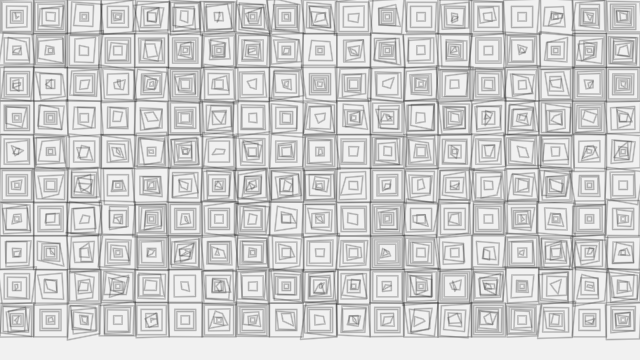
This pattern is drawn by a Shadertoy shader. Its source:

```glsl
// Grid of nested hand-jittered square outlines, thin dark ink on pale grey.

const vec2 GRID = vec2(19.0, 10.0);
const int LEVELS = 8;

vec2 hash2(vec3 p) {
    p = fract(p * vec3(0.1031, 0.1030, 0.0973));
    p += dot(p, p.yzx + 33.33);
    return fract((p.xx + p.yz) * p.zy);
}

float segmentDistance(vec2 p, vec2 a, vec2 b) {
    vec2 pa = p - a, ba = b - a;
    return length(pa - ba * clamp(dot(pa, ba) / max(dot(ba, ba), 1e-6), 0.0, 1.0));
}

// Corner k of a square, counted around its centre and pushed off by jitter.
vec2 quadCorner(int k, float halfSize, float jitter, vec3 seed) {
    vec2 side = vec2(k == 1 || k == 2 ? 1.0 : -1.0, k >= 2 ? 1.0 : -1.0);
    vec2 push = hash2(seed + vec3(0.0, 0.0, float(k) + 1.0)) * 2.0 - 1.0;
    return side * halfSize + push * jitter;
}

float quadOutline(vec2 p, float halfSize, float jitter, vec3 seed) {
    vec2 a = quadCorner(3, halfSize, jitter, seed);
    float d = 1e3;
    for (int k = 0; k < 4; k++) {
        vec2 b = quadCorner(k, halfSize, jitter, seed);
        d = min(d, segmentDistance(p, a, b));
        a = b;
    }
    return d;
}

// Soft line: hairlines fade in strength, wide lines keep a solid core.
float lineCoverage(float d, float width, float pixel) {
    float soft = 1.35 * pixel;
    float reach = 0.5 * (max(width, soft) + soft);
    return min(width / soft, 1.0) * clamp((reach - d) / soft, 0.0, 1.0);
}

// Light left after all the outlines of one cell are drawn.
float cellLight(vec2 p, vec2 cell, int levels, float pixel) {
    float light = 1.0;
    for (int i = 0; i < levels; i++) {
        vec3 seed = vec3(cell + 3.0, float(i) * 7.0 + 5.0);
        vec2 dice = hash2(seed);
        // Every third outline is always kept, the others by chance.
        if (i % 3 != 0 && dice.x > 0.52) continue;
        float halfSize = 0.5 * (1.0 - float(i) / float(LEVELS));
        float jitter = 0.1 * smoothstep(0.15, 0.95, dice.y);
        float d = quadOutline(p, halfSize, jitter, seed);
        light *= 1.0 - lineCoverage(d, 0.0132, pixel);
    }
    return light;
}

void mainImage(out vec4 fragColor, in vec2 fragCoord) {
    // Cells are square and counted from the top left.
    float pixel = GRID.x / iResolution.x;
    vec2 p = vec2(fragCoord.x, iResolution.y - fragCoord.y) * pixel;
    vec2 home = floor(p);

    // Only the outer outlines of neighbours can reach into this cell.
    float light = 1.0;
    for (int y = -1; y <= 1; y++) {
        for (int x = -1; x <= 1; x++) {
            vec2 cell = home + vec2(x, y);
            if (any(lessThan(cell, vec2(0.0))) || any(greaterThanEqual(cell, GRID))) continue;
            int levels = x == 0 && y == 0 ? LEVELS : 2;
            light *= cellLight(p - cell - 0.5, cell, levels, pixel);
        }
    }

    fragColor = vec4(vec3(mix(0.1, 0.945, light)), 1.0);
}
```
